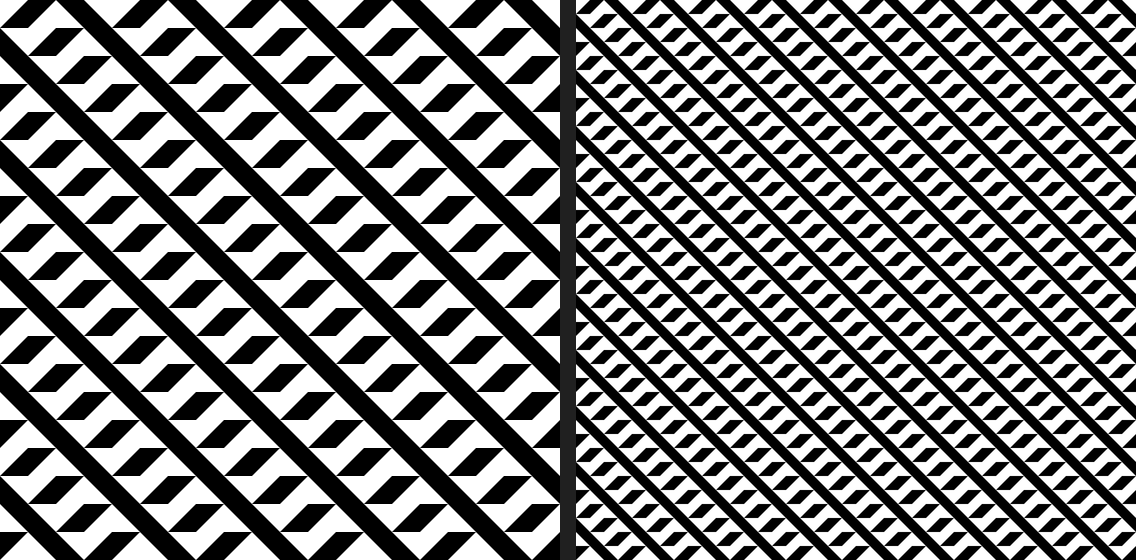
Left: one tile. Right: repeated 2 by 2.
This pattern is drawn by a three.js fragment shader. Its source:

```glsl
// Black diagonal bands with staircases of slanted parallelograms between them, on white.
#define REPEATS 5.0         // repeats across and down
#define PERIOD 4.0          // grid units per repeat
#define BAND_CENTER 2.5     // offset of a band along x, in grid units
#define BAND_WIDTH 1.0      // horizontal width of a band
#define SLAB_CENTER 1.5     // offset of the first parallelogram along its slant
#define SLAB_WIDTH 1.0      // horizontal width of a parallelogram
#define SLAB_HEIGHT 1.0     // height of a parallelogram
#define INK vec3(0.0)
#define PAPER vec3(1.0)

varying vec2 vUv;

// Signed offset from the nearest multiple of the period
float wrapCentered(float v) {
  return mod(v + 0.5 * PERIOD, PERIOD) - 0.5 * PERIOD;
}

// Pixel coverage of a horizontal edge; inside is positive
float levelCoverage(float inside, float pixel) {
  return clamp(0.5 + inside / pixel, 0.0, 1.0);
}

// Pixel coverage of a 45 degree edge; inside is measured along x
float diagonalCoverage(float inside, float pixel) {
  float t = clamp(inside / pixel, -1.0, 1.0);
  return 0.5 + t - 0.5 * t * abs(t);
}

// Bands falling from left to right
float bands(vec2 p, float pixel) {
  float offset = abs(wrapCentered(p.x - p.y - BAND_CENTER));
  return diagonalCoverage(0.5 * BAND_WIDTH - offset, pixel);
}

// Parallelograms leaning right, each row one unit further along
float slabs(vec2 p, float pixel) {
  float ink = 0.0;
  for (int i = -1; i <= 1; i++) {
    float row = floor(p.y) + float(i);
    float slant = abs(wrapCentered(p.x + p.y - 2.0 * row - SLAB_CENTER));
    float rise = abs(p.y - row - 0.5);
    ink += diagonalCoverage(0.5 * SLAB_WIDTH - slant, pixel)
         * levelCoverage(0.5 * SLAB_HEIGHT - rise, pixel);
  }
  return ink;
}

void main() {
  // Grid units, with rows counted from the top
  float scale = REPEATS * PERIOD;
  vec2 p = vec2(vUv.x, 1.0 - vUv.y) * scale;
  float pixel = fwidth(vUv.x) * scale;

  float ink = min(bands(p, pixel) + slabs(p, pixel), 1.0);
  gl_FragColor = vec4(mix(PAPER, INK, ink), 1.0);
}
```
